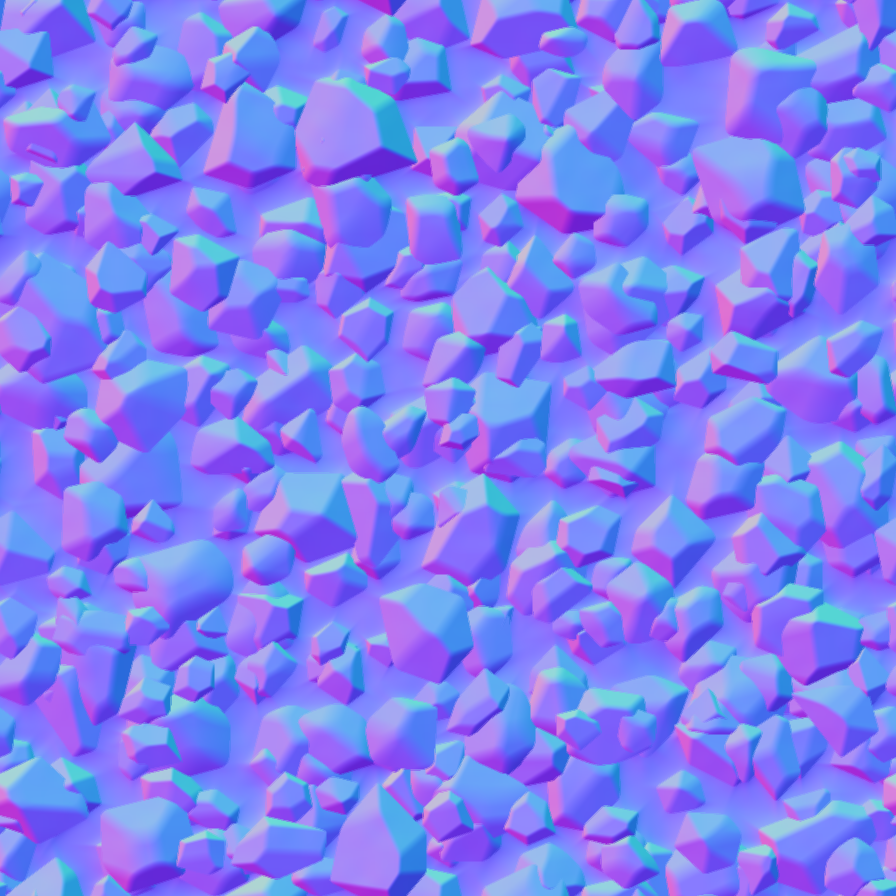
This texture map is drawn by a WebGL 2 fragment shader. Its source:

```glsl
#version 300 es
precision highp float;
precision highp int;
// Tiling normal map of a bed of broken stones. Every stone is a smoothed
// minimum of random planes, scattered on three wrapped grids; the topmost
// stone gives the slope, which is finally encoded as a colour.

uniform vec2 u_resolution;
out vec4 fragColor;

const float TAU = 6.2831853;

// Integer hash: three random values from 0 to 1
vec3 hash3(ivec3 key) {
    uvec3 v = uvec3(key) * 1664525u + 1013904223u;
    v.x += v.y * v.z; v.y += v.z * v.x; v.z += v.x * v.y;
    v ^= v >> 16u;
    v.x += v.y * v.z; v.y += v.z * v.x; v.z += v.x * v.y;
    return vec3(v >> 8u) / 16777216.0;
}

vec2 polar(float angle) {
    return vec2(cos(angle), sin(angle));
}

// Slope of wrapped value noise with n cells across the canvas
vec2 noiseSlope(vec2 uv, int n) {
    vec2 p = uv * float(n), f = fract(p);
    ivec2 i = ivec2(floor(p)) + n, j = (i + 1) % n;
    i %= n;
    float a = hash3(ivec3(i, n)).x, b = hash3(ivec3(j.x, i.y, n)).x;
    float c = hash3(ivec3(i.x, j.y, n)).x, d = hash3(ivec3(j, n)).x;
    vec2 s = f * f * (3.0 - 2.0 * f);
    return 6.0 * f * (1.0 - f) * vec2(mix(b - a, d - c, s.y), mix(c - a, d - b, s.x));
}

// One stone in cell units: slope in xy, height above its footprint in z
vec3 stone(vec2 q, ivec3 key, float radius, vec3 shape) {
    vec2 axis = polar(0.9 + 2.4 * (shape.x - 0.5));
    float narrow = mix(0.6, 1.0, shape.y);
    float rounding = radius * mix(0.04, 0.14, shape.z * shape.z);
    float height = 10.0;
    vec2 slope = vec2(0.0);
    for (int i = 0; i < 8; i++) {
        vec3 rnd = hash3(key + ivec3(0, 0, i + 2));
        vec2 grad;
        float h;
        if (i < 2) {
            // Tilted top facets
            grad = polar(TAU * rnd.x) * mix(0.06, 0.54, rnd.y);
            h = radius * mix(0.2, 0.4, rnd.z) + dot(q, grad);
        } else {
            // Side facets around an oval outline
            vec2 dir = polar(TAU * (float(i) + 0.7 * (rnd.x - 0.5)) / 6.0);
            float along = dot(dir, axis);
            float reach = radius * sqrt(mix(narrow * narrow, 1.0, along * along));
            float steep = mix(0.35, 1.2, rnd.y);
            grad = -steep * dir;
            h = steep * (reach * mix(0.78, 1.04, rnd.z) - dot(q, dir));
        }
        float t = clamp(0.5 + 0.5 * (height - h) / rounding, 0.0, 1.0);
        height = mix(height, h, t) - rounding * t * (1.0 - t);
        slope = mix(slope, grad, t);
    }
    return vec3(slope, height);
}

// Slope of the whole surface
vec2 surfaceSlope(vec2 uv) {
    vec2 fine = noiseSlope(uv, 42);
    vec2 ground = 0.1 * noiseSlope(uv, 16) + 0.05 * fine;
    vec2 skirt = vec2(0.0), top = vec2(0.0);
    float highest = -1.0;
    for (int layer = 0; layer < 3; layer++) {
        int n = layer == 0 ? 8 : layer == 1 ? 11 : 15;
        vec2 p = uv * float(n);
        ivec2 home = ivec2(floor(p));
        for (int k = 0; k < 9; k++) {
            ivec2 cell = home + ivec2(k % 3, k / 3) - 1;
            ivec3 key = ivec3((cell + n) % n, 40 * layer + 100);
            vec3 place = hash3(key), shape = hash3(key + ivec3(0, 0, 1));
            vec2 q = p - vec2(cell) - mix(vec2(0.1), vec2(0.9), place.xy);
            if (dot(q, q) > 1.0 || (layer == 2 && shape.x > 0.7)) continue;
            float radius = mix(0.38, 0.56, place.z);
            vec3 s = stone(q, key, radius, shape);
            if (s.z > 0.0) {
                float lift = 0.028 * fract(7.0 * place.z + shape.y);
                float h = lift + s.z / float(n);
                if (h > highest) {
                    highest = h;
                    top = s.xy + 0.035 * fine;
                }
            } else {
                // Soft bank of grit leaning against the stone
                float fade = smoothstep(1.0, 0.7, length(q));
                skirt += 0.3 * s.xy * fade * exp(s.z / (0.13 * radius));
            }
        }
    }
    return highest > 0.0 ? top : ground + skirt;
}

void main() {
    // Four spread samples smooth the outlines, in canvas units
    vec2 uv = gl_FragCoord.xy / u_resolution;
    vec3 color = vec3(0.0);
    for (int i = 0; i < 4; i++) {
        vec2 offset = vec2(i % 2, i / 2) - 0.5;
        vec2 slope = surfaceSlope(uv + 0.0015 * offset);
        color += 0.5 + 0.5 * normalize(vec3(slope.x, -slope.y, 1.0));
    }
    fragColor = vec4(color / 4.0, 1.0);
}
```
